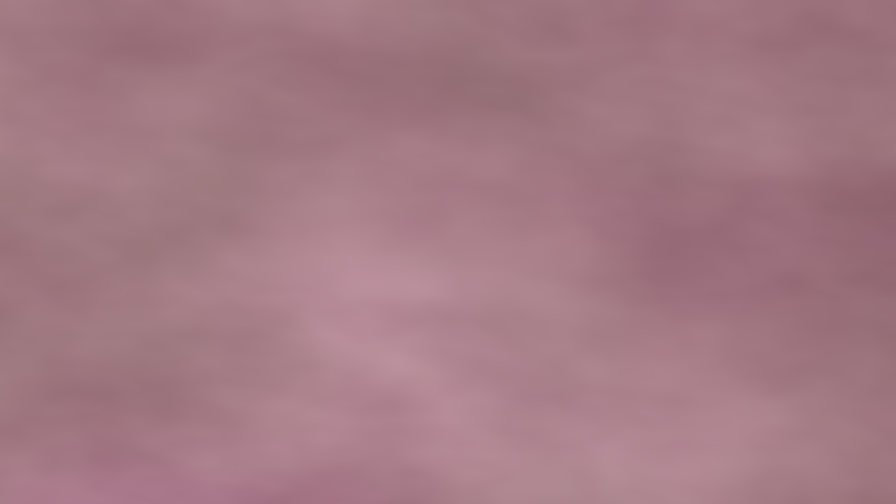
Give the GLSL for this texture, as a WebGL 1 fragment shader.

```glsl
precision highp float;

uniform vec2 u_resolution;

const vec3 BASE_ROSE = vec3(0.632, 0.477, 0.510);
const vec3 PALE_PINK = vec3(0.735, 0.568, 0.617);
const vec3 DEEP_MAUVE = vec3(0.580, 0.408, 0.455);
const vec3 GREY_BROWN = vec3(0.597, 0.455, 0.475);
const vec3 MAGENTA = vec3(0.655, 0.445, 0.535);
const vec3 PINK_SHIFT = vec3(0.35, -0.60, 0.25);

const vec2 BLOTCH_SCALE = vec2(2.5, 5.0);
const vec2 TINT_SCALE = vec2(2.0, 3.8);
const float BLOTCH_CONTRAST = 0.057;
const float TINT_CONTRAST = 0.018;
const float WARP_AMOUNT = 0.05;
const float DRIFT_ANGLE = -0.08;
const float OCTAVE_FALLOFF = 0.54;
const int OCTAVES = 4;
const float DESIGN_ASPECT = 1.7778;

vec2 gradientAt(vec2 cell) {
  vec3 h = fract(vec3(cell.xyx) * vec3(0.1031, 0.1030, 0.0973));
  h += dot(h, h.yzx + 33.33);
  float angle = 6.2832 * fract((h.x + h.y) * h.z);
  return vec2(cos(angle), sin(angle));
}

float gradientNoise(vec2 p) {
  vec2 i = floor(p);
  vec2 f = p - i;
  vec2 w = f * f * f * (f * (f * 6.0 - 15.0) + 10.0);
  float a = dot(gradientAt(i), f);
  float b = dot(gradientAt(i + vec2(1.0, 0.0)), f - vec2(1.0, 0.0));
  float c = dot(gradientAt(i + vec2(0.0, 1.0)), f - vec2(0.0, 1.0));
  float d = dot(gradientAt(i + vec2(1.0)), f - vec2(1.0));
  return mix(mix(a, b, w.x), mix(c, d, w.x), w.y);
}

float softClouds(vec2 p) {
  float sum = 0.0;
  float amplitude = 1.0;
  for (int i = 0; i < OCTAVES; i++) {
    sum += amplitude * gradientNoise(p);
    p = p * 1.93 + vec2(17.3, 9.1);
    amplitude *= OCTAVE_FALLOFF;
  }
  return sum;
}

float glow(vec2 p, vec2 center, vec2 radius) {
  vec2 d = (p - center) / radius;
  return exp(-dot(d, d));
}

float streak(vec2 p, vec2 a, vec2 b, float radius) {
  vec2 ab = b - a;
  float t = clamp(dot(p - a, ab) / dot(ab, ab), 0.0, 1.0);
  vec2 d = (p - a - ab * t) / radius;
  return exp(-dot(d, d));
}

void main() {
  vec2 p = gl_FragCoord.xy / u_resolution.y;
  p.x *= DESIGN_ASPECT * u_resolution.y / u_resolution.x;

  // Slightly tilted, horizontally stretched noise domain
  float c = cos(DRIFT_ANGLE);
  float s = sin(DRIFT_ANGLE);
  vec2 q = vec2(c * p.x + s * p.y, c * p.y - s * p.x);
  float blotches = softClouds(q * BLOTCH_SCALE + 41.0);
  float tint = softClouds(q * TINT_SCALE + 73.0);

  // Broad regions with wavering borders
  vec2 r = p + WARP_AMOUNT * vec2(tint, blotches);
  vec3 color = BASE_ROSE;
  color = mix(color, GREY_BROWN, 0.8 * glow(r, vec2(0.08, 0.42), vec2(0.34, 0.18)));
  color = mix(color, DEEP_MAUVE, 0.8 * glow(r, vec2(1.62, 0.46), vec2(0.40, 0.25)));
  color = mix(color, DEEP_MAUVE, 0.5 * glow(r, vec2(1.68, 0.94), vec2(0.32, 0.22)));
  color = mix(color, DEEP_MAUVE, 0.4 * glow(r, vec2(0.84, 0.88), vec2(0.30, 0.14)));
  color = mix(color, MAGENTA, 0.8 * glow(r, vec2(0.34, -0.02), vec2(0.42, 0.12)));

  // Pale diagonal sweep and its brighter core
  float sweep = streak(r, vec2(0.72, 0.40), vec2(1.32, 0.04), 0.24);
  float core = glow(r, vec2(0.76, 0.43), vec2(0.22, 0.06));
  float foot = glow(r, vec2(0.62, 0.16), vec2(0.30, 0.18));
  color = mix(color, PALE_PINK, clamp(0.60 * sweep + 0.30 * core + 0.22 * foot, 0.0, 1.0));

  // Soft lightness and hue variation
  color += BLOTCH_CONTRAST * blotches;
  color += TINT_CONTRAST * tint * PINK_SHIFT;
  gl_FragColor = vec4(clamp(color, 0.0, 1.0), 1.0);
}
```
